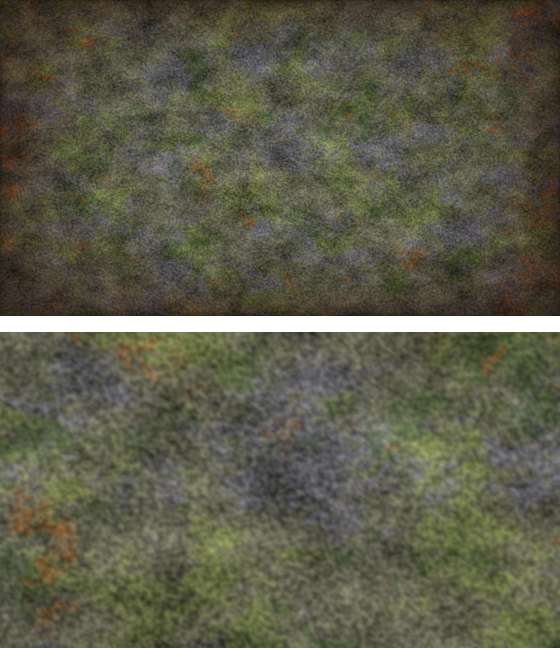
Top, the full canvas; bottom, a detail of the centre.
Give the GLSL for this texture, as a Shadertoy shader.

```glsl
// Weathered, lichen-stained stone: layered gradient noise mixes moss, slate
// and rust patches over a grey-olive ground. Fine grain roughens the surface
// and an uneven brown vignette darkens the borders.

#define STONE vec3(0.375, 0.372, 0.305)
#define MOSS vec3(0.385, 0.420, 0.225)
#define FERN vec3(0.245, 0.320, 0.175)
#define SLATE vec3(0.375, 0.370, 0.410)
#define RUST vec3(0.500, 0.325, 0.170)
#define EDGE_TINT vec3(1.09, 0.92, 0.88)
#define PATCH_SCALE 6.5
#define ROUGHNESS 0.77
#define MOTTLE_CONTRAST 0.52
#define GRAIN_SCALE 120.0
#define GRAIN_CONTRAST 0.42
#define EDGE_LEVEL 0.36

const mat2 TURN = mat2(1.6, 1.2, -1.2, 1.6);

// Pseudo-random unit vector for a lattice cell.
vec2 cellGradient(vec2 cell) {
    vec3 h = fract(cell.xyx * vec3(0.1031, 0.1030, 0.0973));
    h += dot(h, h.yzx + 33.33);
    float angle = 6.2832 * fract((h.x + h.y) * h.z);
    return vec2(cos(angle), sin(angle));
}

// Gradient noise, roughly -1 to 1.
float gradientNoise(vec2 p) {
    vec2 cell = floor(p);
    vec2 f = fract(p);
    vec2 w = f * f * f * (f * (f * 6.0 - 15.0) + 10.0);
    vec2 e = vec2(0.0, 1.0);
    float a = dot(cellGradient(cell), f);
    float b = dot(cellGradient(cell + e.yx), f - e.yx);
    float c = dot(cellGradient(cell + e.xy), f - e.xy);
    float d = dot(cellGradient(cell + e.yy), f - e.yy);
    return 1.4 * mix(mix(a, b, w.x), mix(c, d, w.x), w.y);
}

// Rough fractal noise; each octave is rotated to hide the lattice.
float fractalNoise(vec2 p) {
    float sum = 0.0;
    float amplitude = 0.5;
    for (int i = 0; i < 5; i++) {
        sum += amplitude * gradientNoise(p);
        p = TURN * p + 17.3;
        amplitude *= ROUGHNESS;
    }
    return sum;
}

// Soft-edged coverage of a stain above a noise threshold.
float stain(vec2 p, float low, float high) {
    return smoothstep(low, high, fractalNoise(p));
}

void mainImage(out vec4 fragColor, in vec2 fragCoord) {
    vec2 uv = fragCoord / iResolution.xy;
    vec2 p = fragCoord / iResolution.y;
    vec2 q = p * PATCH_SCALE * vec2(0.75, 1.0);

    // Coloured patches; rust gathers in a few regions and at the sides
    float rustBias = 0.22 * smoothstep(0.84, 1.0, uv.x)
                   + 0.10 * smoothstep(0.15, 0.0, uv.x)
                   + 0.18 * gradientNoise(p * 2.2 + 9.4);
    vec3 color = STONE;
    color = mix(color, SLATE, 0.80 * stain(q * 1.1 + 41.7, -0.08, 0.42));
    color = mix(color, MOSS, 0.75 * stain(q + 83.1, -0.06, 0.46));
    color = mix(color, FERN, 0.60 * stain(q * 1.2 + 127.9, 0.08, 0.56));
    color = mix(color, RUST, 0.75 * stain(q + 211.3, 0.24 - rustBias, 0.72 - rustBias));

    // Light and dark mottling, then fine grain on turned lattices
    float mottle = fractalNoise(q * 1.5 + 307.0);
    vec2 g = TURN * p * vec2(0.85, 1.0) * GRAIN_SCALE * 0.5;
    float grain = 0.55 * gradientNoise(g)
                + 0.45 * gradientNoise(TURN * g * 0.8 + 59.0);
    color *= 1.0 + MOTTLE_CONTRAST * mottle + GRAIN_CONTRAST * grain;

    // Uneven brown vignette
    vec2 border = 4.0 * uv * (1.0 - uv);
    float light = pow(max(border.x * border.y, 0.0), 0.36);
    light = clamp(light + 0.10 * fractalNoise(p * 2.5 + 401.0), 0.0, 1.0);
    color *= mix(EDGE_LEVEL, 1.04, light);
    color *= mix(EDGE_TINT, vec3(1.0), smoothstep(0.3, 0.85, light));

    fragColor = vec4(clamp(color, 0.0, 1.0), 1.0);
}
```
